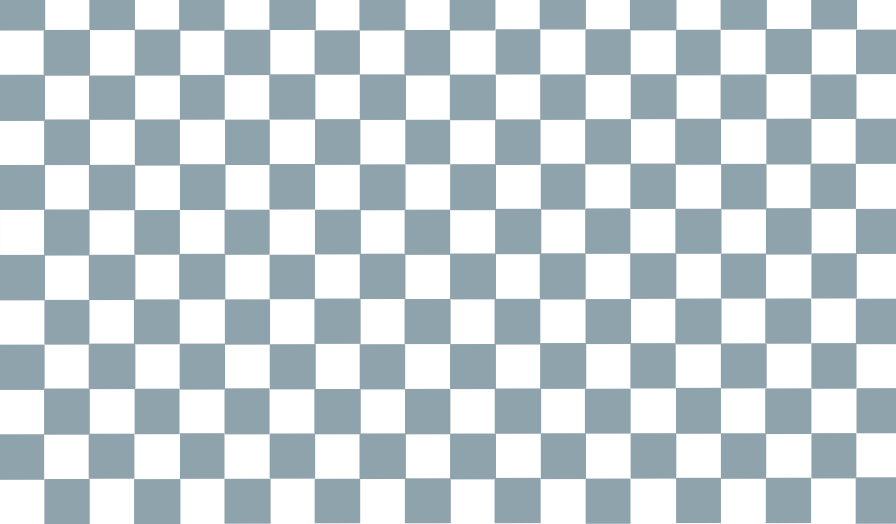
This pattern is drawn by a WebGL 2 fragment shader. Its source:

```glsl
#version 300 es
precision highp float;
// Two-tone checkerboard: slate squares on white, about 20 across and 12 down.
// Each slate square is a box with slightly jittered sides, so the hand-laid
// grid has uneven seams; coverage is taken over one pixel for smooth edges.

uniform vec2 u_resolution;
out vec4 fragColor;

// Sine-free hash giving four values in 0..1
vec4 hash42(vec2 p) {
    vec4 q = fract(p.xyxy * vec4(0.1031, 0.1030, 0.0973, 0.1099));
    q += dot(q, q.wzxy + 33.33);
    return fract((q.xxyz + q.yzzw) * q.zywx);
}

// Coverage of one slate square by the pixel at p, in cell units
float squareCoverage(vec2 p, vec2 id, vec2 pixel) {
    vec4 jitter = (hash42(id + 7.0) - 0.5) * 0.026;
    vec2 low = id - 0.006 + jitter.xy;
    vec2 high = id + 1.006 + jitter.zw;
    vec2 inside = min(p - low, high - p) / pixel + 0.5;
    vec2 cover = clamp(inside, 0.0, 1.0);
    return cover.x * cover.y;
}

void main() {
    vec2 uv = gl_FragCoord.xy / u_resolution;
    uv.y = 1.0 - uv.y;

    // Grid coordinates, rows counted from the top, with a faint tilt
    vec2 cell = vec2(0.05034, 0.08562);
    vec2 p = (uv - vec2(0.0495, 0.0582)) / cell + 1.0;
    p.y += 0.025 * uv.x;
    vec2 pixel = 1.0 / (u_resolution * cell);

    // Neighbours are included because squares can overlap their cells
    float slate = 0.0;
    for (int j = -1; j <= 1; j++) {
        for (int i = -1; i <= 1; i++) {
            vec2 id = floor(p) + vec2(i, j);
            bool filled = mod(id.x + id.y, 2.0) < 0.5 && id.y < 11.5;
            if (filled) slate = max(slate, squareCoverage(p, id, pixel));
        }
    }

    vec3 slateColor = vec3(0.56, 0.64, 0.68);
    fragColor = vec4(mix(vec3(1.0), slateColor, slate), 1.0);
}
```
